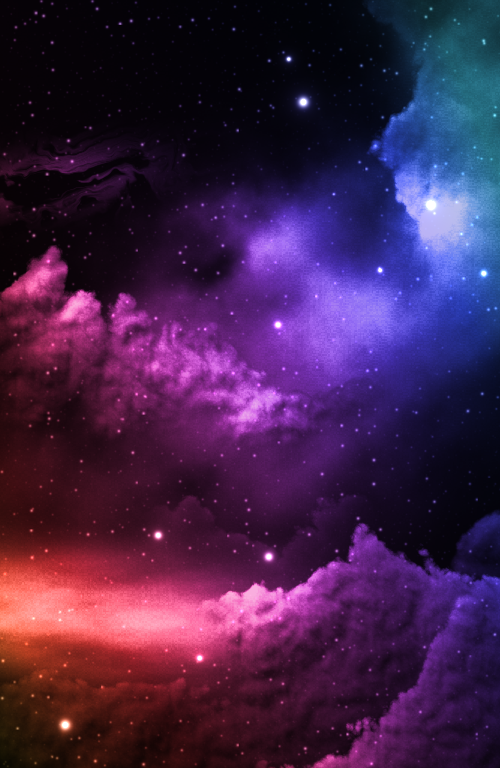
A WebGL 2 fragment shader for this background:

```glsl
#version 300 es
precision highp float;
// Draws a rainbow-tinted night sky with billowing clouds, haze and stars.
uniform vec2 u_resolution;
out vec4 outColor;

vec2 hash2(vec2 c) {
  c = vec2(dot(c, vec2(127.1, 311.7)), dot(c, vec2(269.5, 183.3)));
  return fract(sin(c) * 43758.55);
}

float gradientDot(vec2 cell, vec2 f, vec2 corner) {
  return dot(hash2(cell + corner) * 2.0 - 1.0, f - corner);
}

float gradientNoise(vec2 p) {
  vec2 i = floor(p), f = fract(p), u = f * f * f * (f * (f * 6.0 - 15.0) + 10.0);
  return mix(mix(gradientDot(i, f, vec2(0, 0)), gradientDot(i, f, vec2(1, 0)), u.x),
             mix(gradientDot(i, f, vec2(0, 1)), gradientDot(i, f, vec2(1, 1)), u.x), u.y);
}

mat2 rotate(float a) { return mat2(cos(a), sin(a), -sin(a), cos(a)); }

// Smooth fractal noise, centred on zero
float fbm(vec2 p) {
  float sum = 0.0, amp = 0.6;
  for (int i = 0; i < 5; i++) {
    sum += amp * gradientNoise(p);
    p = rotate(0.6) * p * 2.03 + 7.3;
    amp *= 0.5;
  }
  return sum;
}

// Rounded puffs with dark creases
float billow(vec2 p) {
  float sum = 0.0, amp = 1.0;
  for (int i = 0; i < 6; i++) {
    sum += amp * abs(gradientNoise(p));
    p = rotate(0.8) * p * 2.05 + 3.1;
    amp *= 0.52;
  }
  return sum;
}

// Soft tilted ellipse
float glow(vec2 p, vec2 center, vec2 radii, float angle) {
  vec2 q = rotate(-angle) * (p - center) / radii;
  return exp(-dot(q, q));
}

// Cloud bank below a top line: x is coverage, y is light fading with depth
vec2 bank(float height, float top, float puffs, float depth) {
  float d = top + puffs - height;
  return vec2(smoothstep(0.0, 0.014, d), exp(-max(d, 0.0) / depth));
}

// Diagonal spectrum from olive through red and violet to teal
vec3 spectrum(float t) {
  vec3 stops[9] = vec3[9](vec3(0.40, 0.36, 0.06), vec3(0.92, 0.31, 0.17), vec3(0.86, 0.19, 0.24),
    vec3(0.86, 0.23, 0.50), vec3(0.78, 0.23, 0.74), vec3(0.59, 0.22, 0.82),
    vec3(0.33, 0.22, 0.84), vec3(0.19, 0.29, 0.86), vec3(0.18, 0.54, 0.64));
  vec3 c = stops[0];
  for (int i = 1; i < 9; i++) c = mix(c, stops[i], clamp(t * 8.0 - float(i - 1), 0.0, 1.0));
  return c;
}

float star(vec2 p, vec2 center, float size) {
  float r = length(p - center) / size;
  return 1.2 * exp(-r * r * 1.6) + 0.4 * exp(-r * 0.8);
}

float starField(vec2 p) {
  float sum = 0.0;
  for (int i = 0; i < 3; i++) {
    float scale = 19.0 + 21.0 * float(i);
    vec2 cell = floor(p * scale), h = hash2(cell + 31.0 * float(i));
    vec2 center = (cell + 0.1 + 0.8 * h) / scale;
    float power = pow(hash2(cell + 9.7).x, 7.0);
    float r = length(p - center) / (0.0011 + 0.0011 * power);
    sum += (0.06 + 0.9 * power) * exp(-r * r);
  }
  return sum;
}

// Haze behind the clouds
float hazeLight(vec2 p, float n) {
  float rays = gradientNoise(rotate(-0.62) * p * vec2(2.5, 17.0));
  vec2 q = p + 0.11 * vec2(n, fbm(p * 6.0 + 17.0));
  float l = 0.46 * glow(q, vec2(0.35, 0.60), vec2(0.20, 0.13), 0.5);
  l += 0.62 * glow(q, vec2(0.57, 0.63), vec2(0.23, 0.10), 0.62);
  l += 0.24 * glow(p, vec2(0.20, 0.40), vec2(0.36, 0.11), 0.15);
  l += 0.20 * glow(p, vec2(0.42, 0.44), vec2(0.17, 0.11), 0.5);
  l += 0.58 * glow(q, vec2(0.65, 0.88), vec2(0.12, 0.19), 0.0);
  l += 0.50 * glow(q, vec2(0.345, 0.69), vec2(0.11, 0.05), 0.55) * (1.0 + 2.0 * n);
  l *= 1.0 + 0.45 * rays + 1.4 * n;
  l *= 1.0 - 0.75 * glow(q, vec2(0.26, 0.655), vec2(0.06, 0.033), 0.5);
  float wisp = 1.0 - smoothstep(0.0, 0.16, abs(fbm(p * vec2(9.0, 20.0) + 3.0 * n)));
  l += 0.45 * wisp * glow(p, vec2(0.07, 0.765), vec2(0.12, 0.035), 0.15);
  float band = glow(p, vec2(0.11, 0.197), vec2(0.31, 0.072), -0.1);
  return l + 0.035 + 1.35 * band * (1.0 + 0.9 * fbm(p * vec2(5.0, 18.0)));
}

// Layered cloud banks, from far to near
float cloudLight(vec2 p, float light) {
  float b = billow(p * 7.5), x = p.x;
  float relief = clamp(1.0 + 2.5 * (b - billow((p + vec2(-0.006, 0.01)) * 7.5)), 0.45, 1.6);
  float puffs = 0.12 * (b - 0.31), shade = relief * (0.66 + 0.9 * b);

  // Pale cloud at the upper right, open to the left
  vec2 c = bank(-x, -0.51 - 0.025 * sin((p.y - 0.79) * 28.0 - 1.57), puffs * 0.7, 0.055);
  light += c.x * c.y * shade * 0.85 * smoothstep(0.66, 0.74, p.y) * (1.0 - 0.8 * smoothstep(0.84, 0.95, p.y));
  light += shade * 0.8 * glow(p, vec2(0.56, 0.715), vec2(0.045, 0.05), 0.0);

  // Central cumulus
  float top = 0.60 + 0.065 * glow(vec2(x, 0), vec2(0.06, 0), vec2(0.045), 0.0) - 0.12 * smoothstep(0.25, 0.37, x);
  c = bank(p.y, top, puffs, 0.12);
  float lit = 0.24 + 0.80 * glow(p, vec2(0.235, 0.53), vec2(0.18, 0.068), -0.5)
            + 0.42 * glow(p, vec2(0.07, 0.61), vec2(0.06, 0.06), 0.0);
  float fade = smoothstep(0.41, 0.49, p.y + puffs) * (1.0 - smoothstep(0.38, 0.54, x));
  light = mix(light, lit * shade, c.x * fade);

  // Faint low ridge
  c = bank(p.y, 0.325 + 0.02 * sin(x * 30.0), puffs, 0.035);
  light += 0.2 * c.x * c.y * shade * smoothstep(0.18, 0.25, x) * (1.0 - smoothstep(0.42, 0.50, x));

  // Shadowed cloud under the glowing band
  c = bank(p.y, 0.112 + 0.03 * (1.0 - smoothstep(0.0, 0.1, x)), puffs, 0.035);
  light = mix(light, (0.2 + 0.42 * c.y) * shade, c.x * 0.9);

  // Dark puff at the right edge, then two rising banks
  c = bank(p.y, 0.345 - 25.0 * (x - 0.64) * (x - 0.64), puffs * 0.5, 0.05);
  light = mix(light, (0.12 + 0.4 * c.y) * shade, c.x * smoothstep(0.585, 0.60, x + puffs * 0.2));
  c = bank(p.y, 0.215 + 0.085 * smoothstep(0.3, 0.5, x) - 0.05 * smoothstep(0.52, 0.6, x), puffs, 0.11);
  lit = 0.10 + c.y * (0.72 + 0.65 * glow(p, vec2(0.33, 0.2), vec2(0.10, 0.05), 0.3));
  light = mix(light, lit * shade, c.x * smoothstep(0.25, 0.33, x + puffs));
  c = bank(p.y, 0.015 + 0.25 * smoothstep(0.42, 0.66, x), puffs, 0.09);
  return mix(light, (0.14 + 0.72 * c.y) * shade, c.x * smoothstep(0.32, 0.38, x));
}

void main() {
  vec2 p = gl_FragCoord.xy / u_resolution.y;
  float light = cloudLight(p, hazeLight(p, fbm(p * 6.0)));
  light *= 0.95 + 0.1 * hash2(floor(p * 512.0)).x;

  float hue = p.x + 0.45 * p.y + 0.07 * smoothstep(0.0, 0.4, p.y) * (1.0 - smoothstep(0.0, 0.6, p.x));
  vec3 tint = spectrum(hue);
  vec3 color = mix(tint * min(light, 1.15), vec3(1.0, 0.90, 0.94), 0.65 * smoothstep(0.75, 1.7, light));

  // Scattered stars and the brightest few
  float stars = 0.8 * starField(p);
  stars += star(p, vec2(0.395, 0.867), 0.0085) + star(p, vec2(0.376, 0.923), 0.004);
  stars += star(p, vec2(0.362, 0.577), 0.0055) + star(p, vec2(0.350, 0.275), 0.0065);
  stars += star(p, vec2(0.206, 0.303), 0.006) + star(p, vec2(0.085, 0.056), 0.0085);
  stars += star(p, vec2(0.561, 0.733), 0.007) + star(p, vec2(0.630, 0.644), 0.005);
  stars += star(p, vec2(0.260, 0.143), 0.005) + star(p, vec2(0.495, 0.648), 0.004);
  color += stars * mix(tint, vec3(1.0), clamp(stars * 0.6, 0.1, 0.9));
  outColor = vec4(color, 1.0);
}
```
